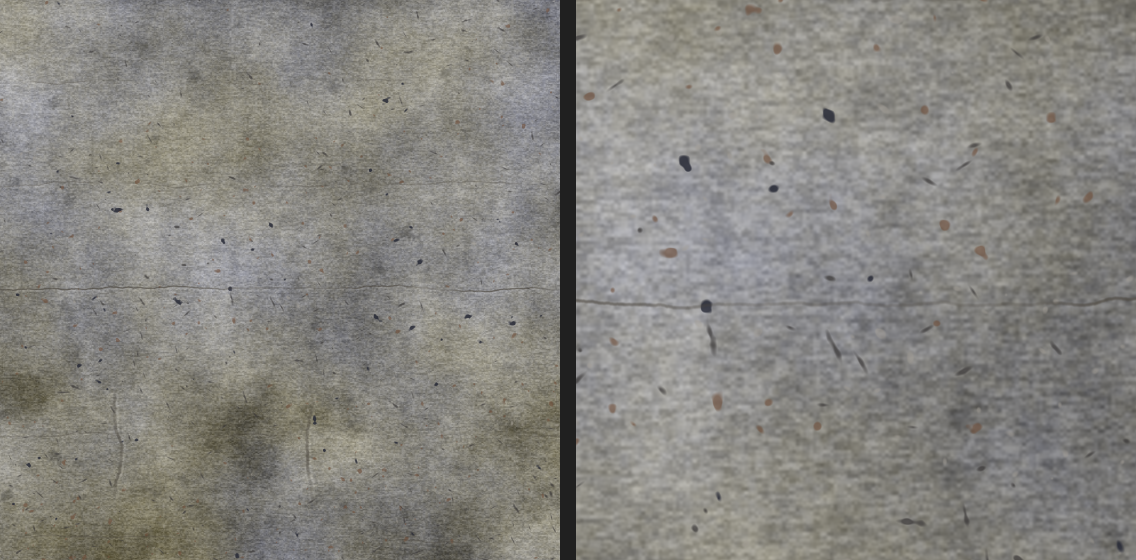
Left, the full canvas; right, a detail of the centre.
A Shadertoy shader for this texture:

```glsl
// Weathered grey concrete: cloudy warm and cool stains under a fine, horizontally
// brushed grain, with scattered slits, navy pits, rust specks and hairline cracks.
// Stains come from value-noise fbm, flecks from jittered cells, cracks from wobbling lines.

const vec3 CONCRETE = vec3(0.523, 0.515, 0.484);
const vec3 WARM_SHIFT = vec3(0.04, 0.0, -0.20);
const vec3 SLIT_COLOR = vec3(0.23, 0.22, 0.22);
const vec3 PIT_COLOR = vec3(0.15, 0.16, 0.21);
const vec3 RUST_COLOR = vec3(0.43, 0.30, 0.22);
const vec3 PALE_COLOR = vec3(0.64, 0.62, 0.59);
const vec3 CRACK_COLOR = vec3(0.31, 0.29, 0.26);
const float STAIN_CONTRAST = 0.38;
const float GRAIN_CONTRAST = 0.125;
const float STREAK_CONTRAST = 0.075;
const float MAIN_CRACK_Y = 0.485;
const float SLIT_TILT = -0.35;

vec3 hash(vec2 cell, float seed) {
    vec3 h = fract(vec3(cell, seed + 7.0) * vec3(0.1031, 0.1030, 0.0973));
    h += dot(h, h.yxz + 33.33);
    return fract((h.xxy + h.yxx) * h.zyx);
}

float noise(vec2 p, float seed) {
    vec2 i = floor(p), f = fract(p);
    f = f * f * (3.0 - 2.0 * f);
    vec2 e = vec2(0.0, 1.0);
    return mix(mix(hash(i, seed).x, hash(i + e.yx, seed).x, f.x),
               mix(hash(i + e.xy, seed).x, hash(i + e.yy, seed).x, f.x), f.y);
}

// Fractal noise centred on zero
float fbm(vec2 p, float seed) {
    float sum = 0.0, weight = 0.47;
    for (int i = 0; i < 5; i++) {
        sum += weight * (noise(p, seed + float(i)) - 0.5);
        p = mat2(1.6, 1.2, -1.2, 1.6) * p + 3.7;
        weight *= 0.55;
    }
    return sum;
}

// Ragged ellipses, one candidate per cell, gathered into loose clusters
float flecks(vec2 p, float cells, float density, float radius, float stretch,
             float spread, float soft, float seed) {
    float mask = 0.0;
    float ragged = (noise(p * 230.0, seed) - 0.5) * 1.3;
    vec2 home = floor(p * cells);
    for (int y = -1; y <= 1; y++)
    for (int x = -1; x <= 1; x++) {
        vec2 cell = home + vec2(x, y);
        vec3 place = hash(cell, seed), form = hash(cell, seed + 40.0);
        vec2 center = (cell + place.xy) / cells;
        float cluster = smoothstep(0.25, 0.85, noise(center * 7.0, seed + 3.0));
        float chance = density * (0.25 + 1.7 * cluster) * mix(1.35, 0.55, center.y);
        float angle = SLIT_TILT + (form.x - 0.5) * spread;
        float c = cos(angle), s = sin(angle);
        vec2 q = mat2(c, -s, s, c) * (p - center);
        q.x /= mix(1.0, stretch, form.y);
        float r = radius * mix(0.5, 1.4, form.z * form.z);
        float d = length(q) + ragged * r - r;
        mask = max(mask, step(place.z, chance) * smoothstep(soft, -soft, d));
    }
    return mask;
}

// Signed offset from a wandering horizontal line
float crackOffset(vec2 p, float height, float wobble, float seed) {
    float bend = fbm(vec2(p.x * 6.0, 0.5), seed) + 0.12 * fbm(vec2(p.x * 60.0, 0.5), seed + 9.0);
    return p.y - height - wobble * bend;
}

float line(float offset, float width, float soft) {
    return smoothstep(width + soft, max(width - soft, 0.0), abs(offset));
}

void mainImage(out vec4 fragColor, in vec2 fragCoord) {
    vec2 p = fragCoord / iResolution.xy;
    float pixel = 1.0 / iResolution.y;
    float soft = max(0.8 * pixel, 0.0008);

    // Stains, faint casting bands and vertical runs
    float tone = STAIN_CONTRAST * fbm(p * 5.0, 1.0);
    tone -= 0.09 * smoothstep(0.07, 0.25, fbm(p * 6.5, 11.0));
    tone += 0.035 * (noise(vec2(p.x * 2.0, p.y * 13.0), 21.0) - 0.5);
    tone += 0.035 * (noise(p * vec2(55.0, 7.0), 22.0) - 0.5);
    tone += 0.045 * (noise(p * vec2(75.0, 90.0), 23.0) - 0.5);
    tone -= 0.06 * smoothstep(0.975, 1.0, p.y + 0.03 * fbm(p * 12.0, 24.0));

    // Brushed grain
    tone += GRAIN_CONTRAST * (noise(p * vec2(260.0, 410.0), 31.0) - 0.5);
    tone += STREAK_CONTRAST * (noise(p * vec2(65.0, 370.0), 32.0) - 0.5);
    tone += 0.07 * (noise(p * 490.0, 33.0) - 0.5);
    float warmth = fbm(p * 4.0, 41.0) + 0.12 * (noise(p * 210.0, 47.0) - 0.5);
    vec3 color = CONCRETE + tone + warmth * WARM_SHIFT;

    // Soft spots and small flecks
    color *= 1.0 - 0.16 * flecks(p, 18.0, 0.22, 0.008, 1.5, 6.0, 0.006, 51.0);
    color = mix(color, PALE_COLOR, 0.5 * flecks(p, 60.0, 0.12, 0.0015, 2.0, 6.0, soft, 52.0));
    color = mix(color, RUST_COLOR, 0.6 * flecks(p, 45.0, 0.11, 0.0022, 1.8, 6.0, soft, 53.0));
    color = mix(color, SLIT_COLOR, 0.7 * flecks(p, 42.0, 0.17, 0.0012, 5.5, 2.2, soft, 54.0));
    color = mix(color, PIT_COLOR, 0.85 * flecks(p, 28.0, 0.07, 0.0028, 2.4, 2.5, soft, 55.0));

    // Horizontal cracks: one clear, the others faint and broken
    for (int i = 0; i < 5; i++) {
        float id = float(i);
        float height = i == 0 ? MAIN_CRACK_Y : fract(MAIN_CRACK_Y + id * 0.185);
        float offset = crackOffset(p, height, 0.035, 61.0 + id);
        float broken = smoothstep(0.3, 0.65, noise(vec2(p.x * 9.0, id), 71.0));
        float strength = i == 0 ? 0.25 + 0.4 * broken : 0.3 * broken;
        color = mix(color, CRACK_COLOR, strength * line(offset, 0.0009, soft));
        color += 0.06 * strength * line(offset + 0.003, 0.002, 0.0015);
    }

    // Two short upright grooves
    for (int i = 0; i < 2; i++) {
        float id = float(i);
        float offset = crackOffset(p.yx, mix(0.205, 0.555, id), 0.05, 81.0 + id);
        float span = smoothstep(0.09, 0.15, p.y) * smoothstep(0.33, 0.26, p.y);
        float worn = 0.3 + 0.7 * noise(vec2(p.y * 28.0, id), 91.0);
        color = mix(color, CRACK_COLOR, 0.6 * span * worn * line(offset, 0.0025, 0.0018));
        color += 0.05 * span * line(offset - 0.005, 0.002, 0.002);
    }

    fragColor = vec4(clamp(color, 0.0, 1.0), 1.0);
}
```
